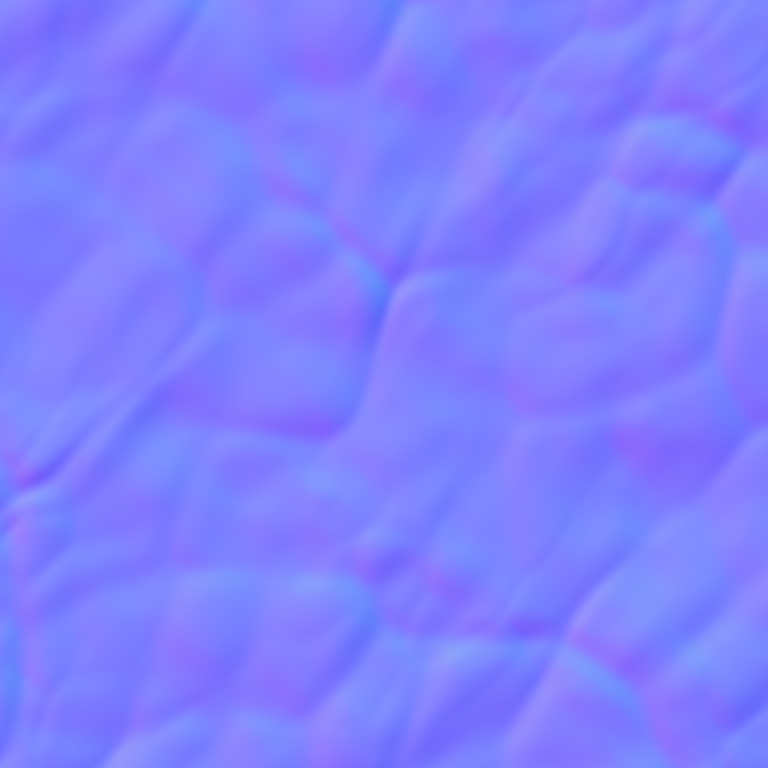
A WebGL 1 fragment shader for this texture map:

```glsl
precision highp float;

uniform vec2 u_resolution;

// Layout, in canvas units
const float GRAIN_ANGLE = 0.85;               // direction of the long axes
const vec2 PEBBLE_FREQ = vec2(6.2, 9.0);      // cells along and across the grain
const vec2 CHIP_FREQ = vec2(10.5, 15.0);
const vec2 WRINKLE_FREQ = vec2(6.0, 11.0);
const float LUMP_FREQ = 17.0;
const float WARP_FREQ = 4.5;
const float WARP_AMOUNT = 0.055;

// Cell shape
const float JITTER = 0.95;
const float SIZE_SPREAD = 0.35;
const float GROOVE_SHARPNESS = 5.2;

// Relief heights
const float GROOVE_DEPTH = 0.0068;
const float DOME_HEIGHT = 0.0046;
const float CHIP_DEPTH = 0.0024;
const float WRINKLE_HEIGHT = 0.0075;
const float LUMP_HEIGHT = 0.0036;

// Normal encoding: red falls to the right of a bump, green rises above it
const vec2 TILT = vec2(0.88, -1.12);
const float SAMPLE_STEP = 0.009;              // wide step, for a soft surface

vec3 hash3(vec2 p) {
  vec3 q = fract(vec3(p.xyx) * vec3(0.1031, 0.1030, 0.0973));
  q += dot(q, q.yxz + 33.33);
  return fract((q.xxy + q.yzz) * q.zyx);
}

float noise(vec2 p) {
  vec2 i = floor(p);
  vec2 f = fract(p);
  vec2 u = f * f * f * (f * (f * 6.0 - 15.0) + 10.0);
  float low = mix(hash3(i).x, hash3(i + vec2(1.0, 0.0)).x, u.x);
  float high = mix(hash3(i + vec2(0.0, 1.0)).x, hash3(i + vec2(1.0, 1.0)).x, u.x);
  return mix(low, high, u.y);
}

// Soft cells: x is the dome height, y is 1 inside a cell and dips at its border
vec2 softCells(vec2 p) {
  vec2 base = floor(p);
  float total = 0.0;
  float squares = 0.0;
  for (int y = -2; y <= 2; y++) {
    for (int x = -2; x <= 2; x++) {
      vec2 cell = base + vec2(float(x), float(y));
      vec3 rnd = hash3(cell + 57.0);
      vec2 away = cell + 0.5 + JITTER * (rnd.xy - 0.5) - p;
      float weight = exp(GROOVE_SHARPNESS * (SIZE_SPREAD * rnd.z - dot(away, away)));
      total += weight;
      squares += weight * weight;
    }
  }
  return vec2(log(total) / GROOVE_SHARPNESS, squares / (total * total));
}

vec2 alongGrain(vec2 p) {
  float c = cos(GRAIN_ANGLE);
  float s = sin(GRAIN_ANGLE);
  return vec2(c * p.x + s * p.y, c * p.y - s * p.x);
}

float relief(vec2 p) {
  // Bend the grain so that cells vary in shape and heading
  vec2 bend = vec2(noise(p * WARP_FREQ + 11.3), noise(p * WARP_FREQ + 47.9)) - 0.5;
  vec2 g = alongGrain(p + WARP_AMOUNT * bend);

  // Pebbles with grooves that fade in and out
  vec2 pebble = softCells(g * PEBBLE_FREQ + 20.0);
  float grooveFade = mix(0.1, 1.5, noise(p * 6.0 + 83.0));
  float h = DOME_HEIGHT * pebble.x + GROOVE_DEPTH * grooveFade * pebble.y;

  // Patches of small chips
  float chipMask = smoothstep(0.30, 0.80, noise(p * 4.0 + 29.0));
  h += CHIP_DEPTH * chipMask * softCells(g * CHIP_FREQ + 70.0).y;

  // Soft wrinkles and small lumps
  h += WRINKLE_HEIGHT * noise(g * WRINKLE_FREQ + 130.0);
  h += LUMP_HEIGHT * noise(g * LUMP_FREQ + 190.0);
  return h;
}

void main() {
  vec2 p = gl_FragCoord.xy / u_resolution;
  vec2 e = vec2(SAMPLE_STEP, 0.0);
  vec2 slope = vec2(relief(p + e.xy) - relief(p - e.xy),
                    relief(p + e.yx) - relief(p - e.yx)) / (2.0 * SAMPLE_STEP);
  vec3 normal = normalize(vec3(TILT * slope, 1.0));
  gl_FragColor = vec4(0.5 + 0.5 * normal, 1.0);
}
```
